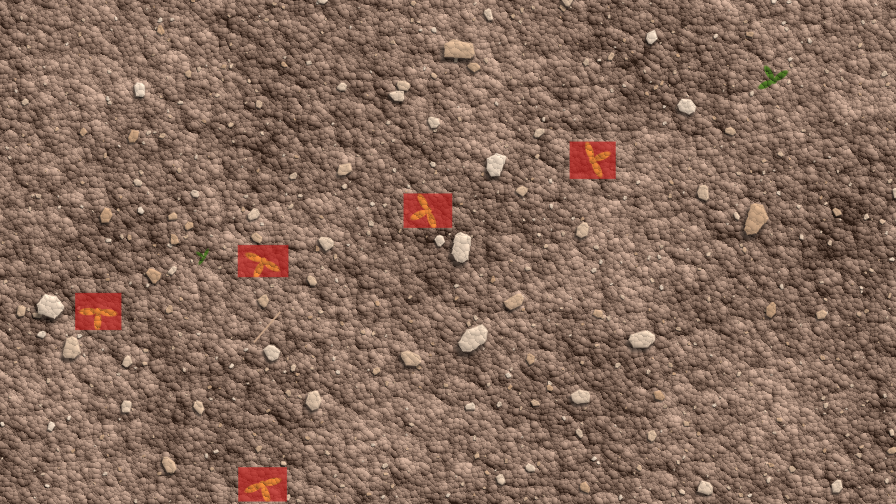
Reproduce this texture procedurally as a Shadertoy shader.

```glsl
// Stony brown soil seen from above, with a few seedlings marked by red patches.

const vec3 SOIL_DARK = vec3(0.16, 0.10, 0.07);
const vec3 SOIL_LIGHT = vec3(0.80, 0.67, 0.59);
const vec3 STONE_TAN = vec3(0.76, 0.61, 0.48);
const vec3 STONE_PALE = vec3(0.90, 0.82, 0.74);
const vec3 PATCH_RED = vec3(0.74, 0.13, 0.12);
const vec3 LEAF_ORANGE = vec3(0.80, 0.46, 0.20);
const vec3 LEAF_GREEN = vec3(0.27, 0.40, 0.13);
const vec3 TWIG_COLOR = vec3(0.78, 0.64, 0.53);
const vec2 LIGHT_DIR = vec2(0.50, 0.866);
const float SOIL_TONE = 0.55;
const float PATCH_OPACITY = 0.70;
const int PATCH_COUNT = 5;

vec2 hash2(vec2 p) {
    vec3 q = fract(p.xyx * vec3(0.1031, 0.1030, 0.0973));
    q += dot(q, q.yzx + 33.33);
    return fract((q.xx + q.yz) * q.zy);
}

// Layered sines, each octave turned and scaled
float unevenness(vec2 p) {
    float sum = 0.0, amp = 1.0;
    for (int i = 0; i < 6; i++) {
        sum += amp * sin(p.x + 0.8 * sin(p.y * 0.7)) * sin(p.y);
        p = mat2(1.4, 1.1, -1.1, 1.4) * p + 2.3;
        amp *= 0.62;
    }
    return sum;
}

// Cellular domes of mixed size, lit from one side
float grains(vec2 p) {
    vec2 cell = floor(p);
    float top = -0.25;
    vec2 slope = vec2(0.0);
    for (int y = -1; y <= 1; y++)
    for (int x = -1; x <= 1; x++) {
        vec2 id = cell + vec2(x, y);
        vec2 rnd = hash2(id);
        vec2 off = p - id - rnd;
        float radius = mix(0.3, 0.9, fract(rnd.x * 7.0 + rnd.y * 13.0));
        float height = radius * radius - dot(off, off);
        if (height > top) { top = height; slope = off; }
    }
    return dot(slope, LIGHT_DIR) + 0.6 * (top - 0.22);
}

// Signed distance to an angular stone; the nearest side is returned as a normal
float stoneDistance(vec2 p, vec2 id, float radius, out vec2 normal) {
    float turn = 6.283 * hash2(id + 31.0).x;
    float dist = -1.0;
    normal = vec2(0.0);
    for (int k = 0; k < 7; k++) {
        vec2 rnd = hash2(id + 17.0 * float(k + 1));
        float a = turn + (float(k) + 0.7 * rnd.x) * 0.8976;
        vec2 side = vec2(cos(a), sin(a));
        float reach = radius * (0.5 + 0.4 * abs(cos(a - 2.0 * turn)) + 0.25 * rnd.y);
        float d = dot(p, side) - reach;
        if (d > dist) { dist = d; normal = side; }
    }
    return dist;
}

void scatterStones(inout vec3 color, vec2 p, float size, float share, vec2 radii, float texture1, float edge) {
    vec2 cell = floor(p / size);
    for (int y = -1; y <= 1; y++)
    for (int x = -1; x <= 1; x++) {
        vec2 id = cell + vec2(x, y) + floor(900.0 * size);
        vec2 kind = hash2(id + 5.0);
        if (kind.x > share) continue;
        vec2 place = cell + vec2(x, y) + 0.15 + 0.7 * hash2(id + 71.0);
        vec2 q = p - place * size;
        float radius = mix(radii.x, radii.y, kind.y * kind.y);
        if (length(q) > 2.5 * radius + edge) continue;
        vec2 normal;
        float shadow = stoneDistance(q + 0.35 * radius * LIGHT_DIR, id, radius, normal);
        color *= 1.0 - 0.55 * smoothstep(0.3 * radius, -0.2 * radius, shadow);
        float d = stoneDistance(q, id, radius, normal) + 0.06 * radius * texture1;
        float rim = smoothstep(-0.5 * radius, 0.0, d);
        vec3 stone = mix(STONE_TAN, STONE_PALE, hash2(id + 43.0).y);
        stone *= 0.95 + 0.2 * rim * dot(normal, LIGHT_DIR) + 0.16 * texture1;
        color = mix(color, stone, smoothstep(edge, -edge, d));
    }
}

// Three leaves around one stem
float sproutDistance(vec2 p, float size, float turn) {
    float dist = length(p) - 0.2 * size;
    for (int k = 0; k < 3; k++) {
        float a = turn + 1.5 * float(k);
        vec2 q = mat2(cos(a), -sin(a), sin(a), cos(a)) * p / size;
        float leaf = length((q - vec2(0.55, 0.0)) / vec2(0.5, 0.2)) - 1.0;
        dist = min(dist, 0.2 * size * leaf);
    }
    return dist;
}

void mainImage(out vec4 fragColor, in vec2 fragCoord) {
    vec2 p = fragCoord / iResolution.y;
    float edge = 0.8 / iResolution.y;

    // Soil: broad hollows, clods and grit
    float fine = grains(p * 120.0);
    float clods = 0.24 * grains(p * 27.0 + 9.0) + 0.30 * grains(p * 58.0 + 4.0);
    float hollow = smoothstep(0.7, 1.7, unevenness(p * 5.5 + 1.7));
    float tone = SOIL_TONE + 0.085 * unevenness(p * 9.0) - 0.22 * hollow;
    tone += clods + 0.32 * fine;
    vec3 color = mix(SOIL_DARK, SOIL_LIGHT, clamp(tone, 0.0, 1.1));

    // Stones, from crumbs to the largest
    scatterStones(color, p, 0.025, 0.28, vec2(0.002, 0.005), fine, edge);
    scatterStones(color, p, 0.060, 0.26, vec2(0.005, 0.013), fine, edge);
    scatterStones(color, p, 0.120, 0.30, vec2(0.014, 0.032), fine, edge);

    // Dry twig
    vec2 along = vec2(0.05, 0.058), q = p - vec2(0.505, 0.322);
    float twig = length(q - along * clamp(dot(q, along) / dot(along, along), 0.0, 1.0));
    color = mix(color, TWIG_COLOR, smoothstep(edge, -edge, twig - 0.0018));

    // Small green weeds
    float weed = min(sproutDistance(p - vec2(1.535, 0.84), 0.032, 0.6),
                     sproutDistance(p - vec2(0.405, 0.49), 0.017, 1.1));
    color = mix(color, LEAF_GREEN * (1.0 + 0.5 * fine), smoothstep(edge, -edge, weed));

    // Red patches in a rising row, the last one below it
    for (int i = 0; i < PATCH_COUNT; i++) {
        float n = float(i);
        vec2 rnd = hash2(vec2(n, 3.0));
        vec2 center = i < 4 ? vec2(0.195 + 0.327 * n, 0.382 + 0.1 * n) : vec2(0.521, 0.039);
        vec2 halfSize = vec2(0.043 + 0.009 * rnd.x, 0.040 - 0.010 * rnd.x);
        vec2 box = abs(p - center) - halfSize;
        float patchMask = smoothstep(edge, -edge, max(box.x, box.y));
        color = mix(color, mix(color, PATCH_RED, PATCH_OPACITY), patchMask);
        float sprout = sproutDistance(p - center, 0.036, 6.283 * rnd.y);
        vec3 leaf = LEAF_ORANGE * (1.0 + 0.3 * fine);
        color = mix(color, leaf, patchMask * smoothstep(edge, -edge, sprout));
    }
    fragColor = vec4(color, 1.0);
}
```
